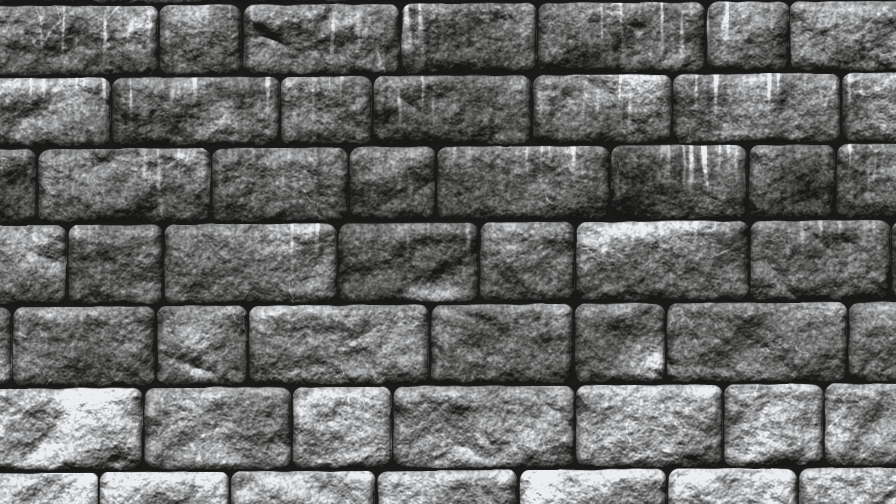
Give the GLSL for this texture, as a Shadertoy shader.

```glsl
// Weathered wall of rough, pillow-edged grey stone blocks in uneven courses.

// Lengths are in canvas heights.
const float GAP = 0.0016;         // half width of the joints
const float CORNER = 0.021;       // block corner radius
const float BEVEL = 0.034;        // width of the rounded rim
const float BULGE = 0.32;         // steepness of the rim
const float ROUGHNESS = 0.0165;   // relief of the broken face
const float CRAGS = 0.030;        // relief of the large creases
const float TILT = 0.006;         // slope of the courses
const float BASE_TONE = 0.405;    // mean grey of the stone
const float CONTRAST = 1.28;      // exponent around the mean grey
const float STAIN = 0.36;         // strength of the lime drips
const float SOOT = 0.13;          // strength of the dark runs
const float LEDGE = 0.15;         // paleness of the upper rims
const vec3 LIGHT = vec3(-0.12, 0.72, 0.68);
const vec3 JOINT_COLOR = vec3(0.10, 0.10, 0.097);
const vec3 WARM_TINT = vec3(1.005, 1.0, 0.97);
const vec3 COOL_TINT = vec3(0.99, 1.0, 1.012);

// Course boundaries from top to bottom.
const float EDGES[9] = float[9](1.14, 0.995, 0.852, 0.711, 0.56, 0.398, 0.236, 0.069, -0.10);
// Each course: phase, period, blocks per period, unevenness of widths.
const vec4 COURSES[8] = vec4[8](
    vec4(0.45, 0.82, 3.0, 0.34), vec4(0.315, 1.086, 4.0, 0.39),
    vec4(0.556, 1.113, 4.0, 0.34), vec4(0.692, 0.792, 3.0, 0.34),
    vec4(0.951, 0.817, 3.0, 0.30), vec4(0.310, 0.829, 3.0, 0.34),
    vec4(0.579, 0.856, 3.0, 0.30), vec4(0.197, 1.127, 4.0, 0.08));

struct Block { vec2 local; vec2 halfSize; vec2 id; };

vec2 hash2(vec2 p) {
    vec3 a = fract(p.xyx * vec3(0.1031, 0.1030, 0.0973));
    a += dot(a, a.yzx + 33.33);
    return fract((a.xx + a.yz) * a.zy);
}

float corner(vec2 cell, vec2 f, vec2 o) {
    return dot(hash2(cell + o) * 2.0 - 1.0, f - o);
}

// Gradient noise, roughly -0.7 to 0.7.
float noise(vec2 p) {
    vec2 i = floor(p), f = p - i;
    vec2 u = f * f * f * (f * (f * 6.0 - 15.0) + 10.0);
    return mix(mix(corner(i, f, vec2(0, 0)), corner(i, f, vec2(1, 0)), u.x),
               mix(corner(i, f, vec2(0, 1)), corner(i, f, vec2(1, 1)), u.x), u.y);
}

float fbm(vec2 p) {
    float sum = 0.0, amp = 1.0;
    for (int i = 0; i < 5; i++) {
        sum += amp * noise(p);
        p = mat2(1.6, 1.2, -1.2, 1.6) * p + 17.3;
        amp *= 0.5;
    }
    return sum;
}

// Finds the block that holds p.
Block findBlock(vec2 p) {
    int row = 0;
    for (int i = 1; i < 8; i++) if (p.y < EDGES[i]) row = i;
    vec4 c = COURSES[row];
    float turns = (p.x - c.x) / c.y, cycle = floor(turns);
    float t = (turns - cycle) * c.z, left = 0.0, right = c.z;
    for (float k = 1.0; k < c.z; k++) {
        float joint = k - c.w * (k > 1.0 ? 0.5 * c.z - 1.4 : 1.0);
        if (t >= joint) left = joint;
        else right = min(right, joint);
    }
    float unit = c.y / c.z, top = EDGES[row], bottom = EDGES[row + 1];
    vec2 center = vec2(c.x + cycle * c.y + 0.5 * (left + right) * unit, 0.5 * (top + bottom));
    vec2 halfSize = 0.5 * vec2((right - left) * unit, top - bottom);
    return Block(p - center, halfSize, vec2(float(row), cycle * 5.0 + floor(left + 0.5)) + 20.0);
}

// Signed distance to the rounded outline, with slightly worn edges.
float outline(Block b, vec2 p) {
    vec2 q = abs(b.local) - b.halfSize + GAP + CORNER;
    float d = length(max(q, 0.0)) + min(max(q.x, q.y), 0.0) - CORNER;
    return d + 0.004 * noise(p * 22.0);
}

float relief(vec2 p) {
    Block b = findBlock(p);
    float rim = 1.0 - clamp(-outline(b, p) / BEVEL, 0.0, 1.0);
    vec2 s = p + hash2(b.id) * 40.0;
    float fold = noise(s * 6.0 + 0.5 * noise(s * 15.0));
    return BULGE * BEVEL * sqrt(1.0 - rim * rim) + ROUGHNESS * fbm(s * 11.0)
         + CRAGS * sqrt(fold * fold + 0.002);
}

void mainImage(out vec4 fragColor, in vec2 fragCoord) {
    vec2 p = fragCoord / iResolution.y;
    p.y -= TILT * (p.x - 0.89);
    Block b = findBlock(p);
    float d = outline(b, p);
    vec2 seed = hash2(b.id), s = p + seed * 40.0;
    float v = b.local.y / b.halfSize.y;

    // Lighting of the rough face
    vec2 e = vec2(0.0024, 0.0);
    float h = relief(p);
    vec2 slope = (vec2(relief(p + e.xy), relief(p + e.yx)) - h) / e.x;
    float lit = max(dot(normalize(vec3(-slope, 1.0)), normalize(LIGHT)), 0.0);
    float shade = 0.16 + 1.24 * lit;

    // Mineral tone: per block, per height, patches and grain
    float tone = BASE_TONE + 0.10 * (seed.x - 0.5) + 0.05 * v;
    tone += 0.17 * smoothstep(0.40, 0.02, p.y) - 0.05 * smoothstep(0.2, 0.0, abs(p.y - 0.58));
    tone += 0.15 * fbm(s * 4.5) + 0.15 * noise(p * 95.0) + 0.13 * noise(p * 170.0);
    tone += 0.22 * smoothstep(0.12, 0.5, noise(s * 5.0 + 9.0));
    tone *= shade * mix(0.72, 1.0, smoothstep(0.0, 0.018, -d));

    // Lime drips, soot runs, pale upper rims and thin veins
    float x = p.x + 0.004 * noise(p * 20.0);
    float run = noise(vec2(x * 75.0, p.y * 5.0 + seed.y * 30.0));
    float patchy = smoothstep(-0.2, 0.22, noise(s * 4.0 + 3.0));
    float high = smoothstep(0.36, 0.72, p.y);
    tone += STAIN * smoothstep(0.08, 0.42, run) * patchy * high * smoothstep(-0.9, 0.5, v);
    tone += SOOT * high * min(run, 0.0);
    tone += LEDGE * smoothstep(0.68, 0.93, v + 0.3 * noise(s * 18.0)) * (0.4 + 0.6 * patchy);
    float vein = smoothstep(0.035, 0.0, abs(noise(s * 8.0 + 0.6 * fbm(s * 12.0))));
    tone += 0.13 * vein * smoothstep(-0.1, 0.3, noise(s * 7.0 + 5.0));

    // Contrast, tint and dark joints
    tone = 0.43 * pow(clamp(tone / 0.43, 0.15, 3.0), CONTRAST);
    tone = clamp(tone, 0.09, 0.93);
    vec3 stone = tone * mix(WARM_TINT, COOL_TINT, smoothstep(0.25, 0.65, tone));
    float face = smoothstep(-0.0015, max(0.0025, 0.7 / iResolution.y), -d);
    fragColor = vec4(mix(JOINT_COLOR, stone, face), 1.0);
}
```
